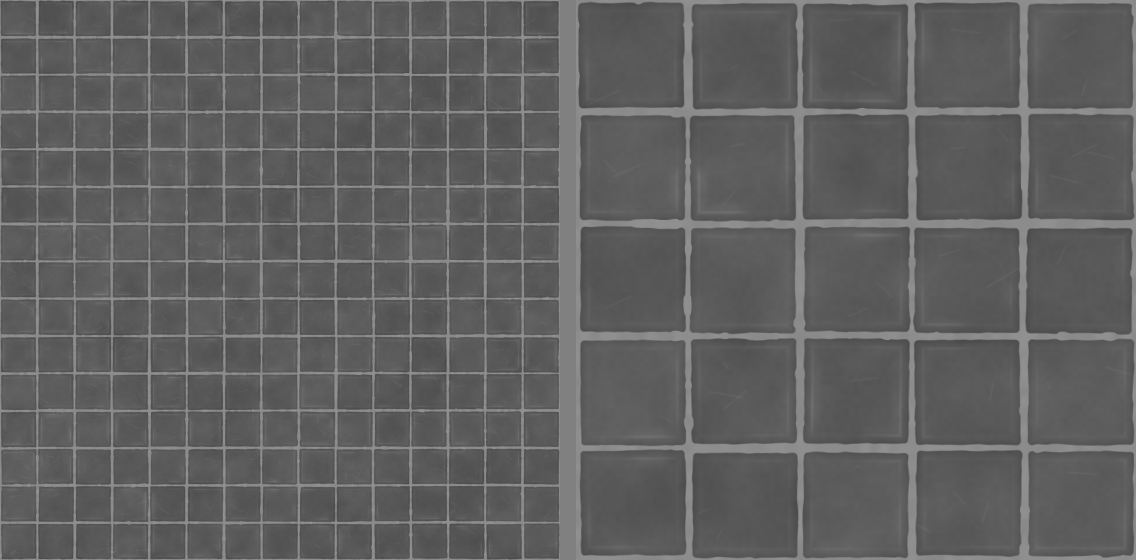
Left, the full canvas; right, a detail of the centre.
A WebGL 2 fragment shader for this texture:

```glsl
#version 300 es
precision highp float;
// Square grid of worn dark grey ceramic tiles with pale grout.
// Each tile is a jittered rounded box with chipped edges, a soft raised rim,
// cloudy glaze and faint scratches; all noise wraps at the canvas edges.

#define TILES 15.0
#define HALF_SIZE 0.469
#define CORNER 0.035
#define JITTER 0.011
#define EDGE_WEAR 0.022
#define RIM_INSET 0.075
#define RIM_GLOW 0.065
#define CLOUDS 0.075
#define TONE_SPREAD 0.022
#define SCRATCHES 3

uniform vec2 u_resolution;
out vec4 fragColor;

const vec3 GLAZE = vec3(0.350);
const vec3 GROUT = vec3(0.550);

float hash(vec2 p) {
    vec3 q = fract(p.xyx * vec3(0.1031, 0.1030, 0.0973));
    q += dot(q, q.yzx + 33.33);
    return fract((q.x + q.y) * q.z);
}

vec2 hash2(vec2 p) {
    return vec2(hash(p), hash(p + 71.7));
}

// Value noise repeating after a whole number of lattice cells
float wrapNoise(vec2 p, float period) {
    vec2 i = floor(p), f = fract(p);
    f = f * f * (3.0 - 2.0 * f);
    vec2 a = mod(i, period), b = mod(i + 1.0, period);
    return mix(mix(hash(a), hash(vec2(b.x, a.y)), f.x),
               mix(hash(vec2(a.x, b.y)), hash(b), f.x), f.y);
}

// Noise over the canvas with a whole number of lattice cells per tile
float tileNoise(vec2 uv, float perTile) {
    float period = TILES * perTile;
    return wrapNoise(uv * period, period);
}

float fbm(vec2 uv, float perTile) {
    float sum = 0.0, weight = 0.5;
    for (int i = 0; i < 4; i++) {
        sum += weight * tileNoise(uv, perTile);
        perTile *= 2.0;
        weight *= 0.5;
    }
    return sum / 0.9375;
}

float roundedBox(vec2 p, vec2 halfSize, float radius) {
    vec2 d = abs(p) - halfSize + radius;
    return length(max(d, 0.0)) + min(max(d.x, d.y), 0.0) - radius;
}

float segmentDistance(vec2 p, vec2 a, vec2 b) {
    vec2 along = b - a;
    return length(p - a - along * clamp(dot(p - a, along) / dot(along, along), 0.0, 1.0));
}

// Faint hairlines placed at random inside one tile
float scratches(vec2 p, vec2 cell, float pixel) {
    float sum = 0.0;
    for (int i = 0; i < SCRATCHES; i++) {
        vec2 seed = cell + 19.0 * float(i + 1);
        vec2 start = (hash2(seed) - 0.5) * 0.7;
        vec2 end = start + (hash2(seed + 5.3) - 0.5) * vec2(0.6, 0.35);
        float line = 1.0 - smoothstep(0.0, 0.009 + pixel, segmentDistance(p, start, end));
        sum += line * step(0.55, hash(seed + 9.1));
    }
    return sum;
}

void main() {
    vec2 uv = gl_FragCoord.xy / u_resolution;
    float pixel = TILES / min(u_resolution.x, u_resolution.y);
    vec2 cell = floor(uv * TILES);

    // Tile position, slight tilt and worn outline
    vec2 p = fract(uv * TILES) - 0.5 + (hash2(cell + 3.0) - 0.5) * 2.0 * JITTER;
    float tilt = (hash(cell + 41.0) - 0.5) * 0.02;
    p += tilt * vec2(-p.y, p.x);
    float wear = tileNoise(uv, 7.0) * 0.6 + tileNoise(uv, 15.0) * 0.4 - 0.5;
    float chips = smoothstep(0.72, 0.95, tileNoise(uv, 9.0)) * 0.015;
    float edge = roundedBox(p, vec2(HALF_SIZE), CORNER) + wear * EDGE_WEAR + chips;

    // Cloudy glaze with a tone of its own for each tile
    float shade = (fbm(uv, 2.0) - 0.5) * CLOUDS;
    shade += (hash(cell + 17.0) - 0.5) * TONE_SPREAD;
    shade += (wrapNoise(uv * 5.0, 5.0) - 0.5) * 0.025;
    shade += (tileNoise(uv, 24.0) - 0.5) * 0.012;

    // Patchy pale rim inside a darker border
    float inset = -roundedBox(p, vec2(HALF_SIZE), CORNER);
    float rimLine = exp(-pow((inset - RIM_INSET) / 0.014, 2.0));
    float rimHalo = exp(-pow((inset - RIM_INSET - 0.03) / 0.05, 2.0));
    float patchy = smoothstep(0.35, 0.85, tileNoise(uv, 3.0)) * (0.35 + 0.65 * hash(cell + 29.0));
    shade += RIM_GLOW * patchy * (rimLine * 0.7 + rimHalo * 0.5) + rimLine * 0.009;
    shade -= 0.025 * (1.0 - smoothstep(0.0, 0.055, inset));
    shade += 0.022 * scratches(p, cell, pixel);

    // Grout with light grain
    vec3 grout = GROUT + (tileNoise(uv, 12.0) - 0.5) * 0.035;
    float blur = max(pixel * 0.75, 0.009);
    float groutMask = smoothstep(-blur, blur, edge);
    fragColor = vec4(mix(GLAZE + shade, grout, groutMask), 1.0);
}
```
